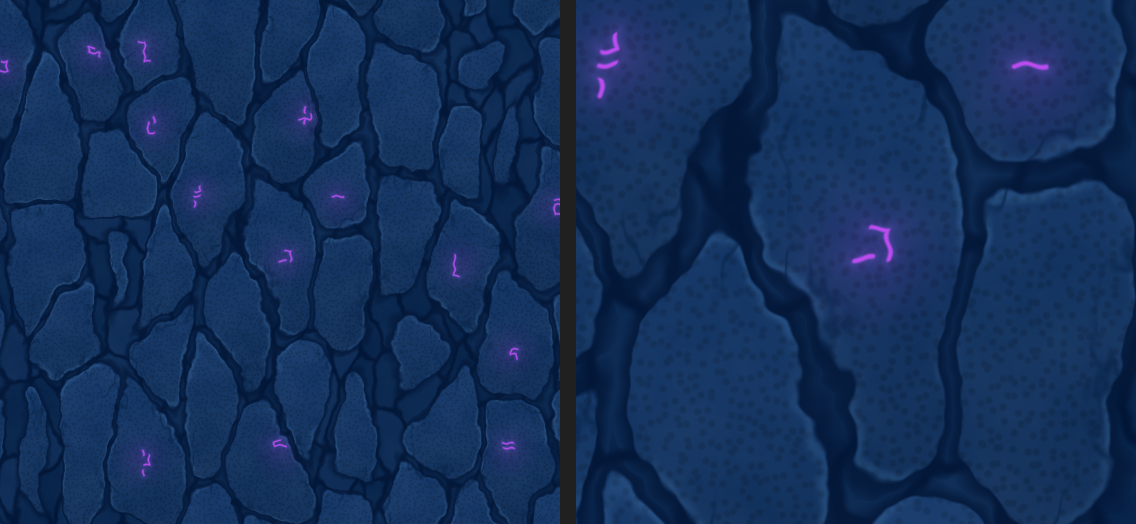
Left: the whole. Right: its middle third, enlarged.
Reproduce this texture procedurally as a WebGL 1 fragment shader.

```glsl
precision highp float;
// Night-blue wall of upright rough stones over dark crevices, some with glowing violet runes.
uniform vec2 u_resolution;

const vec3 GAP = vec3(0.014, 0.095, 0.225);
const vec3 ROOT = vec3(0.035, 0.145, 0.295);
const vec3 LEDGE = vec3(0.065, 0.185, 0.350);
const vec3 FACE = vec3(0.092, 0.222, 0.402);
const vec3 RIM = vec3(0.050, 0.075, 0.085);
const vec3 RUNE = vec3(0.740, 0.300, 0.940);
const vec3 GLOW = vec3(0.075, 0.000, 0.065);
const vec2 BIG_DENSITY = vec2(8.6, 4.4);
const vec2 SMALL_DENSITY = vec2(19.0, 10.0);
const float WARP = 0.024;
const float PORE_DENSITY = 125.0;
const float RUNE_STEP = 0.0105;
const float RUNE_WIDTH = 0.0014;
const float RUNE_SHARE = 0.48;

struct Stone { float edge; vec2 center; vec2 id; };

vec2 hash2(vec2 p) {
  return fract(sin(vec2(dot(p, vec2(127.1, 311.7)), dot(p, vec2(269.5, 183.3)))) * 43758.5);
}

// Layered, turning sines: roughly -0.9 to 0.9
float rough(vec2 p) {
  float sum = 0.0, amp = 0.4;
  for (int i = 0; i < 6; i++) {
    p = mat2(1.4, 1.1, -1.1, 1.4) * p + 1.7;
    sum += amp * sin(p.x + 1.3 * sin(p.y));
    amp *= 0.6;
  }
  return sum;
}

float smoothMin(float a, float b, float k) {
  float h = max(k - abs(a - b), 0.0) / k;
  return min(a, b) - h * h * k * 0.25;
}

// Cell site, with every other column shifted half a row
vec2 site(vec2 cell) {
  return cell + vec2(0.1, 0.1 + 0.5 * mod(cell.x, 2.0)) + 0.8 * hash2(cell);
}

// Stretched cellular noise; edge is the distance to the border in canvas units
Stone stones(vec2 p, vec2 density, float rounding) {
  vec2 q = p * density, base = floor(q), nearest = vec2(0.0), owner = base;
  float best = 99.0, edge = 1.0;
  for (int j = -2; j <= 2; j++) for (int i = -2; i <= 2; i++) {
    vec2 cell = base + vec2(float(i), float(j));
    vec2 to = site(cell) - q;
    if (dot(to, to) < best) { best = dot(to, to); nearest = to; owner = cell; }
  }
  for (int j = -2; j <= 2; j++) for (int i = -2; i <= 2; i++) {
    vec2 to = site(owner + vec2(float(i), float(j))) - q;
    vec2 apart = to - nearest;
    if (dot(apart, apart) > 0.0001)
      edge = smoothMin(edge, dot(0.5 * (to + nearest), apart) / length(apart * density), rounding);
  }
  return Stone(edge, p + nearest / density, owner);
}

// Distance to the nearest small pore, in pore cells
float pores(vec2 p) {
  vec2 q = p * PORE_DENSITY, base = floor(q);
  float d = 2.0;
  for (int j = -1; j <= 1; j++) for (int i = -1; i <= 1; i++) {
    vec2 cell = base + vec2(float(i), float(j));
    d = min(d, length(cell + hash2(cell) - q));
  }
  return d;
}

float segment(vec2 p, vec2 a, vec2 b) {
  vec2 ab = b - a;
  return length(p - a - ab * clamp(dot(p - a, ab) / dot(ab, ab), 0.0, 1.0));
}

// Abstract mark: a pen walks a lattice sideways and down, sometimes lifted
float runeDistance(vec2 p, vec2 id) {
  p = p / RUNE_STEP + 0.12 * sin(p.yx * 300.0 + id.x);
  vec2 pen = vec2(0.0, 1.4);
  float d = 9.0;
  for (int i = 0; i < 7; i++) {
    vec2 h = hash2(id + 3.7 * float(i + 1));
    float side = pen.x > 0.5 ? -1.0 : (pen.x < -0.5 ? 1.0 : sign(h.x - 0.3));
    vec2 next = pen + (h.x < 0.6 ? vec2(side, 0.0) : vec2(0.0, -0.9));
    if (h.y > 0.22) d = min(d, segment(p, pen, next));
    pen = next;
  }
  return d * RUNE_STEP;
}

void main() {
  vec2 p = gl_FragCoord.xy / u_resolution.y;
  float soft = 0.7 / u_resolution.y + 0.0007;
  vec2 warped = p + WARP * vec2(rough(p * 9.0), rough(p * 9.0 + 17.0));
  float mottle = rough(p * 24.0 + 5.0);

  // Crevices with dim small stones
  Stone small = stones(warped + 7.0, SMALL_DENSITY, 0.008);
  float smallTone = hash2(small.id + 0.5).x;
  vec3 color = mix(GAP, mix(ROOT, LEDGE, smallTone), smoothstep(0.001, 0.008, small.edge));
  color += 0.012 * mottle;

  // Large stones, a few shrunk to bare the layer below
  Stone big = stones(warped + 3.0, BIG_DENSITY, 0.022);
  vec2 trait = hash2(big.id + 0.3);
  float margin = mix(0.004, 0.012, trait.x) + 0.022 * step(0.82, trait.x);
  float d = big.edge - margin;
  color = mix(color, GAP, 0.8 * smoothstep(-0.014, -0.001, d));

  vec3 face = mix(FACE, LEDGE, 0.5 * trait.y) + 0.018 * mottle;
  face *= 1.0 + 0.5 * clamp(warped.y + 3.0 - big.center.y, -0.15, 0.15);
  face *= 1.0 - 0.13 * (1.0 - smoothstep(0.15, 0.42, pores(p)));
  float rim = smoothstep(0.0, 0.002, d) * (1.0 - smoothstep(0.002, 0.008, d));
  face += RIM * rim * smoothstep(-0.3, 0.6, rough(p * 13.0 + 31.0));
  float crack = 1.0 - smoothstep(0.0, 0.07, abs(rough(p * vec2(12.0, 6.0) + big.id)));
  face = mix(face, ROOT, 0.65 * crack * (1.0 - smoothstep(0.008, 0.026, d)));
  float cover = smoothstep(-soft, soft, d);
  color = mix(color, face, cover);

  // Runes and their halo
  vec2 local = warped + 3.0 - big.center;
  vec2 flat_ = mix(local, p + 3.0 - big.center, 0.8);
  float lit = step(1.0 - RUNE_SHARE, trait.y) * step(trait.x, 0.82);
  float stroke = runeDistance(flat_, big.id);
  color += lit * GLOW * exp(-dot(flat_, flat_) / 0.0013) * mix(0.4, 1.0, cover);
  color += lit * cover * RUNE * 0.22 * exp(-stroke * 260.0);
  color = mix(color, RUNE, lit * cover * (1.0 - smoothstep(RUNE_WIDTH - soft, RUNE_WIDTH + soft, stroke)));
  gl_FragColor = vec4(color, 1.0);
}
```
